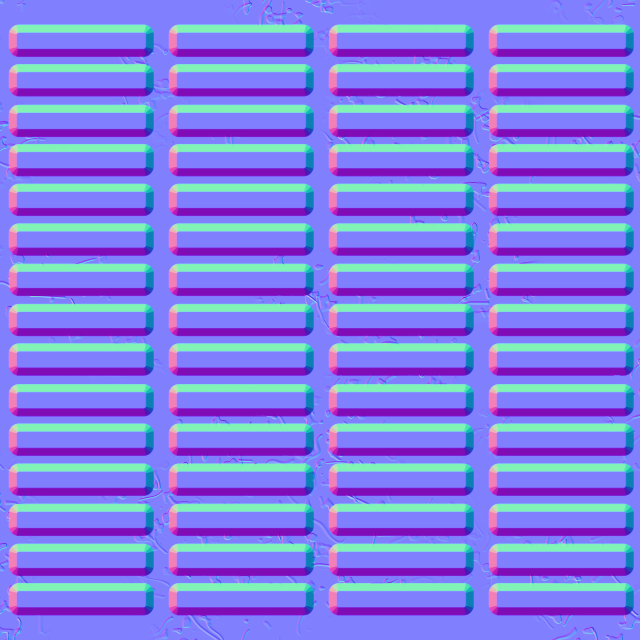
Reproduce this texture map procedurally as a WebGL 1 fragment shader.

```glsl
precision highp float;

uniform vec2 u_resolution;

const vec2 GRID = vec2(4.0, 16.0);
const vec2 BAR_HALF_SIZE = vec2(0.1128, 0.0247);
const float BAR_CENTER_X = 0.127;
const float CORNER_RADIUS = 0.0156;
const float BEVEL_WIDTH = 0.0115;
const float BEVEL_SLOPE = 2.15;
const float ROW_JITTER = 0.0034;
const float FACET_ANGLE = 0.5235988;

float hash(vec2 p) {
  vec3 q = fract(p.xyx * 0.1031);
  q += dot(q, q.yzx + 33.33);
  return fract((q.x + q.y) * q.z);
}

float noise(vec2 p) {
  vec2 i = floor(p);
  vec2 f = fract(p);
  f = f * f * (3.0 - 2.0 * f);
  float low = mix(hash(i), hash(i + vec2(1.0, 0.0)), f.x);
  float high = mix(hash(i + vec2(0.0, 1.0)), hash(i + 1.0), f.x);
  return mix(low, high, f.y);
}

float segmentDistance(vec2 p, vec2 halfSpan) {
  float t = clamp(dot(p, halfSpan) / dot(halfSpan, halfSpan), -1.0, 1.0);
  return length(p - halfSpan * t);
}

// One randomly turned scratch per cell, overlapping its neighbours
float scratches(vec2 p, float density, float width) {
  vec2 g = p * density;
  vec2 cell = floor(g);
  float height = 0.0;
  for (int y = -1; y <= 1; y++) {
    for (int x = -1; x <= 1; x++) {
      vec2 id = cell + vec2(float(x), float(y));
      vec2 center = id + vec2(hash(id + 11.0), hash(id + 47.0));
      float angle = 6.2831853 * hash(id + 83.0);
      float reach = mix(0.08, 0.65, hash(id + 131.0));
      vec2 halfSpan = reach * vec2(cos(angle), sin(angle));
      float d = segmentDistance(g - center, halfSpan) / density;
      float strength = mix(0.35, 1.0, hash(id + 173.0));
      height = max(height, strength * (1.0 - smoothstep(0.0, width, d)));
    }
  }
  return height;
}

// Patchy relief of scratches and small flakes
float wearHeight(vec2 p) {
  vec2 warp = vec2(noise(p * 38.0), noise(p * 38.0 + 61.0)) - 0.5;
  float patches = smoothstep(0.43, 0.68, noise(p * 9.0 + 5.0));
  float lines = scratches(p + warp * 0.022, 25.0, 0.0036);
  float grain = noise(p * 62.0 + 19.0) * 0.65 + noise(p * 135.0) * 0.35;
  float flakes = smoothstep(0.64, 0.76, grain);
  return patches * (lines * 0.0012 + flakes * 0.0011);
}

vec2 wearSlope(vec2 p, float e) {
  float h = wearHeight(p);
  return (vec2(wearHeight(p + vec2(e, 0.0)), wearHeight(p + vec2(0.0, e))) - h) / e;
}

float roundedBox(vec2 p, vec2 halfSize, float radius) {
  vec2 q = abs(p) - halfSize + radius;
  return length(max(q, 0.0)) + min(max(q.x, q.y), 0.0) - radius;
}

// Outward direction, with corners split into soft facets
vec2 bevelDirection(vec2 p, vec2 halfSize, float radius) {
  vec2 q = max(abs(p) - halfSize + radius, 0.00001);
  float turn = atan(q.y, q.x) / FACET_ANGLE;
  float angle = (floor(turn) + smoothstep(0.25, 0.75, fract(turn))) * FACET_ANGLE;
  return vec2(cos(angle), sin(angle)) * sign(p);
}

// Position relative to the bar of this cell
vec2 barSpace(vec2 uv, float row) {
  float shift = (hash(vec2(row, 7.0)) - 0.5) * ROW_JITTER;
  return vec2(fract(uv.x * GRID.x) / GRID.x - BAR_CENTER_X,
              uv.y - row / GRID.y - shift);
}

void main() {
  vec2 uv = gl_FragCoord.xy / u_resolution;
  float soft = max(1.0 / u_resolution.y, 0.0016);

  // Fifteen rows, leaving half a pitch clear at top and bottom
  float row = clamp(floor(uv.y * GRID.y + 0.5), 1.0, GRID.y - 1.0);
  vec2 p = barSpace(uv, row);
  float depth = -roundedBox(p, BAR_HALF_SIZE, CORNER_RADIUS);

  // Bevel between the outer rim and the flat face
  float bevel = smoothstep(-soft, soft, depth)
              * (1.0 - smoothstep(BEVEL_WIDTH - soft, BEVEL_WIDTH + soft, depth));
  vec2 outward = bevelDirection(p, BAR_HALF_SIZE, CORNER_RADIUS);
  vec2 slope = outward * vec2(-1.0, 1.0) * bevel * BEVEL_SLOPE;

  // Wear stays on the ground and fades over the rim
  float ground = 1.0 - smoothstep(-0.001, 0.005, depth);
  slope += wearSlope(uv, 0.001) * ground;

  // Encode the surface normal as colour
  vec3 normal = normalize(vec3(slope, 1.0));
  gl_FragColor = vec4(normal * 0.5 + 0.5, 1.0);
}
```
